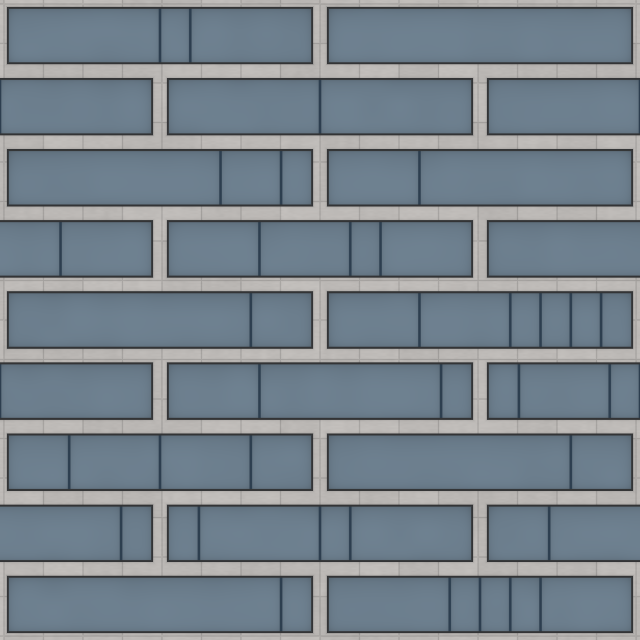
Give the GLSL for this texture, as a Shadertoy shader.

```glsl
// Facade of long blue-grey windows in running bond, set in pale concrete.
// Each cell is a box distance: concrete outside, dark frame, shaded glass inside.
// Thin mullions fall on tenths of a window, chosen by a hash of cell and slot.

#define COLUMNS 2.0
#define ROWS 9.0
#define GAP 0.0107            // half the concrete band between windows
#define FRAME 0.0028          // width of the dark frame
#define SLOTS 10.0            // possible mullion positions per window
#define MULLION_CHANCE 0.22
#define MULLION 0.0016        // half width of a mullion
#define SLABS 16.2            // concrete slabs across the canvas
#define JOINT 0.0006          // half width of a slab joint
#define SEED 7.0

const vec3 GLASS = vec3(0.428, 0.500, 0.560);
const vec3 MULLION_COLOR = vec3(0.175, 0.245, 0.310);
const vec3 FRAME_COLOR = vec3(0.200, 0.205, 0.210);
const vec3 CONCRETE = vec3(0.745, 0.732, 0.720);

float hash(vec2 p)
{
    vec3 q = fract(vec3(p.xyx) * 0.1031 + SEED * 0.017);
    q += dot(q, q.yzx + 33.33);
    return fract((q.x + q.y) * q.z);
}

float noise(vec2 p)
{
    vec2 i = floor(p), f = fract(p);
    f = f * f * (3.0 - 2.0 * f);
    return mix(mix(hash(i), hash(i + vec2(1, 0)), f.x),
               mix(hash(i + vec2(0, 1)), hash(i + vec2(1, 1)), f.x), f.y);
}

// Slabs with slight tone steps, fine grain and faint joints
vec3 concrete(vec2 uv, float px)
{
    vec2 slab = (uv - 0.5) * SLABS;
    vec2 local = fract(slab);
    float tone = 0.97 + 0.045 * hash(floor(slab) + 50.0);
    tone += 0.025 * (noise(uv * vec2(90.0, 40.0)) - 0.5);
    tone += 0.025 * (noise(uv * vec2(150.0, 420.0)) - 0.5);
    vec2 edge = min(local, 1.0 - local) / SLABS;
    float joint = 1.0 - smoothstep(JOINT - 0.5 * px, JOINT + px, min(edge.x, edge.y));
    return CONCRETE * tone * (1.0 - 0.13 * joint);
}

// Glass darkened towards the frame, divided by randomly present mullions
vec3 glass(vec2 uv, vec2 p, vec2 halfSize, vec2 id, float px)
{
    vec2 inset = halfSize - abs(p);
    float shade = 0.16 * exp(-inset.x / 0.006) + 0.16 * exp(-inset.y / 0.006);
    shade += 0.04 * smoothstep(0.0, halfSize.y, p.y);
    vec3 color = GLASS * (1.0 - shade + 0.025 * (noise(uv * 24.0) - 0.5));

    float slotWidth = 2.0 * (halfSize.x - FRAME) / SLOTS;
    float along = p.x / slotWidth + 0.5 * SLOTS;
    float slot = floor(along + 0.5);
    float chosen = step(hash(id * vec2(23.0, 11.0) + vec2(slot * 3.0, slot)), MULLION_CHANCE);
    chosen *= step(0.5, slot) * step(slot, SLOTS - 0.5);
    float d = abs(along - slot) * slotWidth;
    color *= 1.0 - 0.13 * chosen * exp(-d / 0.004);
    float bar = 1.0 - smoothstep(MULLION - 0.5 * px, MULLION + 0.0008 + 0.5 * px, d);
    return mix(color, MULLION_COLOR, chosen * bar);
}

void mainImage(out vec4 fragColor, in vec2 fragCoord)
{
    vec2 uv = fragCoord / iResolution.xy;
    float px = 1.0 / min(iResolution.x, iResolution.y);

    // Running bond: every other row moves by half a cell
    vec2 cellSize = 1.0 / vec2(COLUMNS, ROWS);
    vec2 grid = uv / cellSize;
    grid.x += 0.5 * mod(floor(grid.y), 2.0);
    vec2 id = floor(grid);
    id.x = mod(id.x, COLUMNS);
    vec2 p = (fract(grid) - 0.5) * cellSize;

    // Signed distance to the window outline, negative inside
    vec2 halfSize = 0.5 * cellSize - GAP;
    vec2 q = abs(p) - halfSize;
    float d = max(q.x, q.y);

    // Layers from the wall inwards
    vec3 color = concrete(uv, px) * (1.0 - 0.12 * exp(-max(d, 0.0) / 0.0015));
    color = mix(color, FRAME_COLOR, smoothstep(0.5 * px, -0.5 * px, d));
    float pane = smoothstep(0.5 * px, -0.5 * px - 0.0006, d + FRAME);
    color = mix(color, glass(uv, p, halfSize, id, px), pane);
    fragColor = vec4(color, 1.0);
}
```
